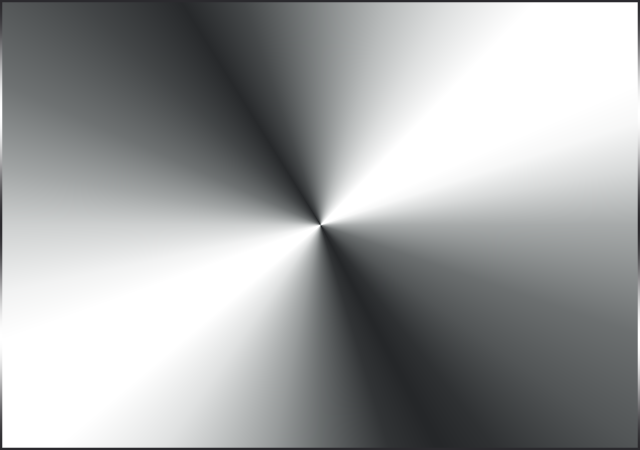
This background is drawn by a WebGL 2 fragment shader. Its source:

```glsl
#version 300 es
precision highp float;

uniform vec2 u_resolution;
out vec4 fragColor;

const float TAU = 6.2831853;
const vec2 CENTER = vec2(0.501, 0.5);
const vec3 DARK = vec3(0.145, 0.152, 0.16);
const vec3 MID_TINT = vec3(-0.004, 0.006, 0.003);
const vec3 FRAME_DARK = vec3(0.17, 0.165, 0.18);
const float FRAME_WIDTH = 0.0052;
const float FRAME_BANDS = 2.0;

// Conic gradient stops: angle in degrees, counterclockwise, and brightness
const int STOPS = 27;
const float ANGLE[STOPS] = float[](
  0.0, 10.0, 18.0, 24.0, 46.0, 60.0, 73.0, 90.0, 109.0,
  122.0, 137.0, 156.0, 170.0, 180.0, 192.0, 200.0, 220.0, 235.0,
  258.0, 270.0, 287.0, 298.0, 308.0, 325.0, 341.0, 355.0, 360.0);
const float TONE[STOPS] = float[](
  0.66, 0.85, 0.97, 1.0, 1.0, 0.87, 0.73, 0.52, 0.28,
  0.16, 0.27, 0.44, 0.64, 0.81, 0.95, 1.0, 1.0, 0.88,
  0.60, 0.42, 0.20, 0.15, 0.19, 0.33, 0.43, 0.60, 0.66);

float conicTone(float degreesAround) {
  float tone = TONE[0];
  for (int i = 1; i < STOPS; i++) {
    float t = clamp((degreesAround - ANGLE[i - 1]) / (ANGLE[i] - ANGLE[i - 1]), 0.0, 1.0);
    tone = mix(tone, TONE[i], t);
  }
  return tone;
}

vec3 metal(float tone) {
  float t = clamp((tone - DARK.g) / (1.0 - DARK.g), 0.0, 1.0);
  return mix(DARK, vec3(1.0), t) + MID_TINT * 4.0 * t * (1.0 - t);
}

void main() {
  vec2 uv = gl_FragCoord.xy / u_resolution;
  float aspect = u_resolution.x / u_resolution.y;
  float pixel = 1.0 / u_resolution.y;

  // Brushed metal sweep around the centre
  vec2 p = (uv - CENTER) * vec2(aspect, 1.0);
  float turn = fract(atan(p.y, p.x + 1e-6) / TAU + 1.0);
  float tone = conicTone(turn * 360.0);
  tone = mix(0.6, tone, smoothstep(0.0, 1.5 * pixel, length(p)));
  vec3 color = metal(tone);

  // Thin frame: dark rails above and below, banded sides
  vec2 edge = min(uv, 1.0 - uv) * vec2(aspect, 1.0);
  vec2 cover = 1.0 - smoothstep(FRAME_WIDTH - 0.5 * pixel, FRAME_WIDTH + 0.5 * pixel, edge);
  float band = 0.5 - 0.5 * cos(TAU * FRAME_BANDS * uv.y);
  color = mix(color, mix(FRAME_DARK, vec3(1.0), band), cover.x);
  color = mix(color, FRAME_DARK, cover.y);

  fragColor = vec4(color, 1.0);
}
```
